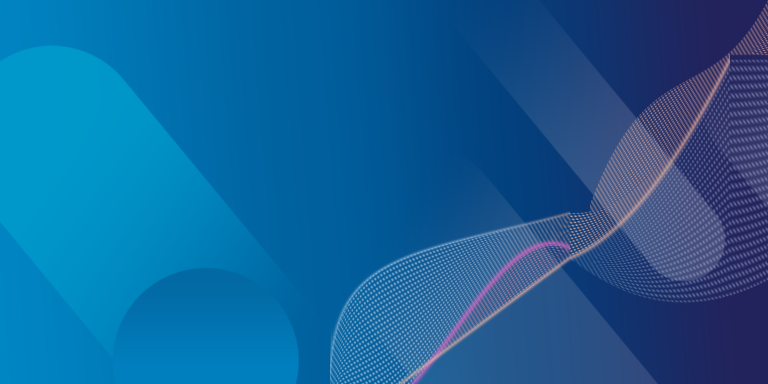
Give the GLSL for this background, as a WebGL 2 fragment shader.

```glsl
#version 300 es
precision highp float;
// Blue gradient with translucent slanted capsules and a twisting ribbon of dots.

uniform vec2 u_resolution;
out vec4 fragColor;

// Lengths are in canvas heights, origin at the lower left.
const vec2 SLANT = vec2(0.637, -0.771);
const float WIDE = 0.242;
const float NARROW = 0.107;
const float DOTS_PER_UNIT = 92.0;
const float TAU = 6.28318;

const vec3 AZURE = vec3(0.0, 0.53, 0.77);
const vec3 OCEAN = vec3(0.0, 0.365, 0.605);
const vec3 NAVY = vec3(0.01, 0.25, 0.49);
const vec3 INDIGO = vec3(0.135, 0.135, 0.36);
const vec3 CYAN = vec3(0.0, 0.61, 0.80);
const vec3 HAZE = vec3(0.62, 0.64, 0.74);
const vec3 FROST = vec3(0.78, 0.86, 0.95);
const vec3 PINK = vec3(0.86, 0.40, 0.76);
const vec3 PEACH = vec3(0.98, 0.73, 0.64);

// Horizontal spans: left sheet, neck, crest and skirt of the ribbon.
const vec2 SHEET_SPAN = vec2(0.859, 1.484);
const vec2 NECK_SPAN = vec2(1.484, 1.901);
const vec2 CREST_SPAN = vec2(1.536, 2.0);
const vec2 SKIRT_SPAN = vec2(1.458, 2.0);

// Heights of the cubic Bezier controls for each ribbon edge.
const vec4 SHEET_TOP = vec4(0.0, 0.344, 0.335, 0.445);
const vec4 PINK_FOLD = vec4(-0.081, -0.227, 0.464, 0.354);
const vec4 SHEET_BASE = vec4(-0.135, 0.018, 0.174, 0.328);
const vec4 NECK_TOP = vec4(0.445, 0.437, 0.575, 0.857);
const vec4 NECK_BASE = vec4(0.328, 0.383, 0.565, 0.844);
const vec4 CREST_TOP = vec4(0.466, 0.885, 0.703, 1.0);
const vec4 SKIRT_BASE = vec4(0.349, 0.193, 0.177, 0.271);

float pixel() { return 1.0 / u_resolution.y; }

float fillShape(float d) { return 1.0 - smoothstep(-pixel(), pixel(), d); }

// Half-infinite capsule starting at a and running along dir.
float capsule(vec2 p, vec2 a, vec2 dir, float radius) {
  vec2 q = p - a;
  return fillShape(length(q - dir * max(dot(q, dir), 0.0)) - radius);
}

float along(vec2 p, vec2 a) { return dot(p - a, SLANT); }

float ratio(float x, vec2 span) {
  return clamp((x - span.x) / (span.y - span.x), 0.0, 1.0);
}

float bezier(float s, vec4 h) {
  float r = 1.0 - s;
  return dot(h, vec4(r * r * r, 3.0 * r * r * s, 3.0 * r * s * s, s * s * s));
}

// Repeating soft pulse that settles to its mean when too fine to resolve.
float pulse(float q) {
  float w = fwidth(q);
  return 0.5 + 0.5 * cos(TAU * q) * exp(-1.5 * w * w);
}

// Rows of dots filling the band between two edges.
float mesh(vec2 p, float lo, float hi, vec2 span, float rows) {
  float t = (p.y - lo) / max(hi - lo, 0.004);
  float dots = pulse(t * rows) * pulse((p.x + 0.6 * p.y) * DOTS_PER_UNIT);
  float band = fillShape(lo - p.y) * fillShape(p.y - hi);
  return dots * band * step(span.x, p.x) * step(p.x, span.y);
}

// Thin line along an edge, corrected for its slope.
float strand(vec2 p, float h, vec2 span, float width) {
  float slope = dFdx(h) / pixel();
  float d = abs(p.y - h) / sqrt(1.0 + slope * slope);
  return exp(-d * d / (width * width)) * step(span.x, p.x) * step(p.x, span.y);
}

vec3 backdrop(vec2 p) {
  float g = p.x + 0.08 * (p.y - 0.5);
  vec3 c = mix(AZURE, OCEAN, smoothstep(-0.15, 1.0, g));
  c = mix(c, NAVY, smoothstep(0.85, 1.4, g));
  return mix(c, INDIGO, smoothstep(1.3, 1.95, g));
}

vec3 addCapsules(vec3 c, vec2 p) {
  vec2 a = vec2(0.135, 0.639);
  c = mix(c, CYAN, 0.85 * capsule(p, a, SLANT, WIDE) * (1.0 - smoothstep(0.0, 0.85, along(p, a))));
  vec3 disc = mix(vec3(0.0, 0.50, 0.75), vec3(0.01, 0.41, 0.64), smoothstep(0.0, 0.30, p.y));
  c = mix(c, disc, fillShape(length(p - vec2(0.536, 0.06)) - WIDE));
  a = vec2(1.083, 0.383);
  float fade = smoothstep(-0.1, 0.4, along(p, a) + 0.5 * (p.x - a.x));
  c = mix(c, HAZE, 0.22 * capsule(p, a, SLANT, WIDE) * fade);
  a = vec2(1.781, 0.375);
  c = mix(c, HAZE, 0.30 * capsule(p, a, -SLANT, NARROW) * smoothstep(-0.90, -0.15, along(p, a)));
  a = vec2(2.061, 0.766);
  return mix(c, HAZE, 0.20 * capsule(p, a, SLANT, WIDE) * smoothstep(-0.2, 0.2, along(p, a)));
}

vec3 addRibbon(vec3 c, vec2 p) {
  float s = ratio(p.x, SHEET_SPAN), n = ratio(p.x, NECK_SPAN);
  float sheetTop = bezier(sqrt(s), SHEET_TOP);
  float fold = bezier(s, PINK_FOLD), base = bezier(s, SHEET_BASE);
  float neckTop = bezier(n, NECK_TOP), neckBase = bezier(n, NECK_BASE);
  float crest = bezier(ratio(p.x, CREST_SPAN), CREST_TOP);
  float skirt = bezier(ratio(p.x, SKIRT_SPAN), SKIRT_BASE);
  vec3 sheetTint = mix(FROST, PEACH, smoothstep(1.25, 1.5, p.x));
  c = mix(c, FROST, 0.42 * mesh(p, skirt, neckBase, SKIRT_SPAN, 26.0));
  c = mix(c, sheetTint, 0.75 * mesh(p, fold, sheetTop, SHEET_SPAN, 26.0));
  c = mix(c, mix(PINK, PEACH, 0.65), 0.85 * mesh(p, base, fold, SHEET_SPAN, 14.0));
  c = mix(c, PEACH, 0.85 * mesh(p, neckTop, crest, CREST_SPAN, 22.0));
  c = mix(c, PEACH, 0.95 * mesh(p, neckBase, neckTop, NECK_SPAN, 14.0));
  c = mix(c, PINK, 0.65 * strand(p, fold, SHEET_SPAN, 0.007));
  c = mix(c, PEACH, 0.55 * strand(p, base, SHEET_SPAN, 0.005));
  c = mix(c, sheetTint, 0.35 * strand(p, sheetTop, SHEET_SPAN, 0.004));
  return mix(c, PEACH, 0.5 * strand(p, neckBase, NECK_SPAN, 0.006));
}

void main() {
  vec2 p = gl_FragCoord.xy / u_resolution.y;
  fragColor = vec4(addRibbon(addCapsules(backdrop(p), p), p), 1.0);
}
```
